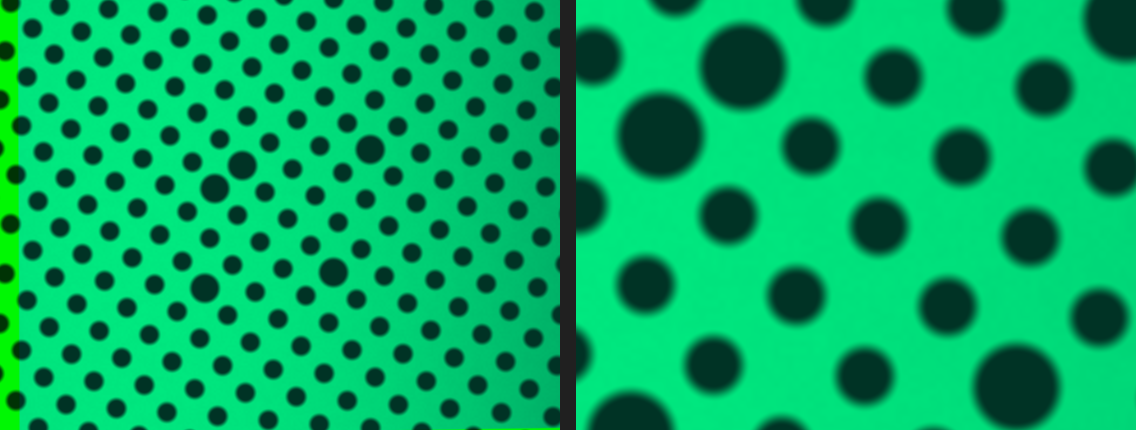
Left: the whole. Right: its middle third, enlarged.
Reproduce this pattern procedurally as a Shadertoy shader.

```glsl
// A tilted square lattice of soft dark dots on a backlit green plate, five of
// them enlarged, with a bright strip on the left. The lattice is slightly warped
// by a quadratic term, inverted by fixed-point iteration to find the cell.

float hash(vec2 p) {
    vec3 q = fract(vec3(p.xyx) * 0.1031);
    q += dot(q, q.yzx + 33.33);
    return fract((q.x + q.y) * q.z);
}

float noise(vec2 p) {
    vec2 i = floor(p), f = fract(p);
    f = f * f * (3.0 - 2.0 * f);
    return mix(mix(hash(i), hash(i + vec2(1, 0)), f.x),
               mix(hash(i + vec2(0, 1)), hash(i + vec2(1, 1)), f.x), f.y);
}

// Lattice axes as columns, in canvas heights with y pointing down
const mat2 AXES = mat2(0.0529, 0.0617, -0.0639, 0.05356);
const vec2 ANCHOR = vec2(0.6802, 0.3932);

// Lens and perspective drift of the lattice
vec2 warp(vec2 c) {
    return c.x * c.x * vec2(0.00012, 0.00014)
         + c.x * c.y * vec2(-0.00012, 0.00014)
         + c.y * c.y * vec2(-0.00004, 0.00003);
}

vec2 nearestCell(vec2 p) {
    mat2 toCell = inverse(AXES);
    vec2 c = toCell * (p - ANCHOR);
    for (int k = 0; k < 4; k++) c = toCell * (p - ANCHOR - warp(c));
    return round(c);
}

float dotRadius(vec2 cell) {
    vec2 marked[5] = vec2[5](vec2(-1, 1), vec2(-1, 2), vec2(1, -2), vec2(1, 4), vec2(3, 1));
    float radius = 0.0222;
    for (int k = 0; k < 5; k++)
        if (cell == marked[k]) radius = 0.0334;
    return radius;
}

void mainImage(out vec4 fragColor, in vec2 fragCoord) {
    float pixel = 1.0 / iResolution.y;
    vec2 p = vec2(fragCoord.x, iResolution.y - fragCoord.y) * pixel;

    // Plate, dimming away from the light, with faint grain
    vec2 away = (p - vec2(0.3, 0.45)) * vec2(1.0, 0.4);
    float light = 0.91 - 0.21 * dot(away, away);
    light += 0.014 * (noise(p * 190.0) - 0.5) + 0.01 * (noise(p * 45.0) - 0.5);
    vec3 plate = vec3(0.0, light, 0.49 + 0.43 * (light - 0.89));

    // Bright strip on the left and a thin sliver at the lower right
    float side = 0.0415 + 0.004 * p.y - p.x;
    float sliver = p.y - 1.0 + 0.015 * (p.x - 0.97);
    float strip = smoothstep(-pixel, pixel, max(side, sliver));
    vec3 color = mix(plate, vec3(0.0, 0.97, 0.01), strip);

    // Blurred dots
    vec2 cell = nearestCell(p);
    vec2 center = ANCHOR + AXES * cell + warp(cell);
    float d = length(p - center) - dotRadius(cell);
    float blur = max(0.0065, pixel);
    vec3 ink = mix(vec3(0.0, 0.2, 0.145), vec3(0.0, 0.2, 0.02), strip);
    color = mix(ink, color, smoothstep(-blur, blur, d));

    fragColor = vec4(color, 1.0);
}
```
